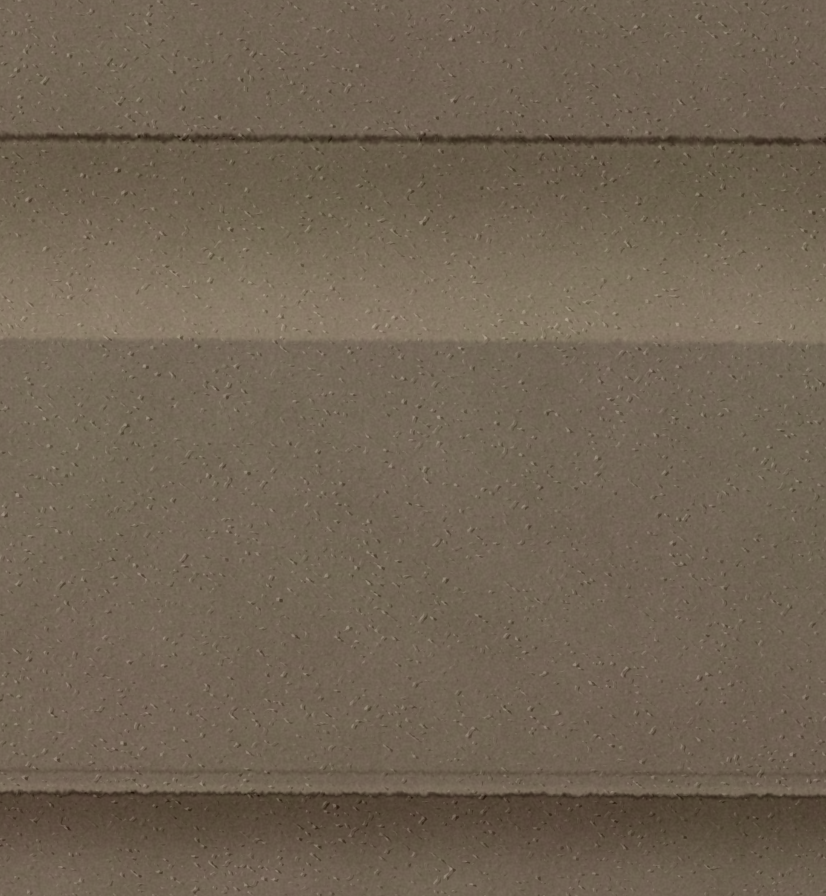
This texture is drawn by a Shadertoy shader. Its source:

```glsl
// Taupe horizontal cladding: a shaded cove over a flat face, parted by dark grooves.
// Each course is a repeated vertical profile; gradient noise roughens the edges
// and adds sparse embossed specks, fine grain and a soft colour drift.
#define PERIOD 0.732        // course height
#define TOP_GROOVE 0.847    // height of the upper groove at the left side
#define COVE 0.225          // depth of the cove below its groove
#define LIP 0.025           // height of the lip above the lower groove
#define GROOVE_WIDTH 0.0036 // half width of the upper groove
#define TILT 0.005          // fall of the courses towards the right
#define SPECK_SCALE 185.0
#define SPECK_AMOUNT 0.12
#define GRAIN_AMOUNT 0.034
#define ROUGHNESS 0.0026

const vec3 GROOVE_COLOR = vec3(0.225, 0.175, 0.125);
const vec3 SHADE_COLOR  = vec3(0.325, 0.270, 0.212);
const vec3 COVE_DARK    = vec3(0.405, 0.358, 0.288);
const vec3 COVE_LIGHT   = vec3(0.535, 0.482, 0.405);
const vec3 FACE_HIGH    = vec3(0.455, 0.407, 0.345);
const vec3 FACE_LOW     = vec3(0.442, 0.389, 0.328);
const vec3 LIP_COLOR    = vec3(0.500, 0.445, 0.375);

vec2 gradientAt(vec2 cell) {
    vec3 q = fract(cell.xyx * vec3(0.1031, 0.1030, 0.0973));
    q += dot(q, q.yzx + 33.33);
    float angle = 6.2832 * fract((q.x + q.y) * q.z);
    return vec2(cos(angle), sin(angle));
}

float gradientNoise(vec2 p) {
    vec2 i = floor(p), f = fract(p);
    vec2 w = f * f * f * (f * (f * 6.0 - 15.0) + 10.0);
    float a = dot(gradientAt(i), f);
    float b = dot(gradientAt(i + vec2(1, 0)), f - vec2(1, 0));
    float c = dot(gradientAt(i + vec2(0, 1)), f - vec2(0, 1));
    float d = dot(gradientAt(i + vec2(1, 1)), f - vec2(1, 1));
    return mix(mix(a, b, w.x), mix(c, d, w.x), w.y);
}

// Soft line of the given half width around zero distance
float line(float dist, float halfWidth, float soft) {
    return 1.0 - smoothstep(halfWidth - soft, halfWidth + soft, abs(dist));
}

// Raised specks: only the high, isolated peaks of the noise
float specks(vec2 p) {
    return smoothstep(0.22, 0.58, gradientNoise(p));
}

// Colour of one course; depth is measured down from its upper groove
vec3 courseColor(float depth, float course, float soft) {
    float lower = step(0.5, course);

    // Cove, brightening downwards, with a deep shadow in the lowest course
    vec3 cove = mix(COVE_DARK, COVE_LIGHT, smoothstep(0.01, COVE, depth));
    vec3 shaded = mix(SHADE_COLOR, FACE_LOW, smoothstep(0.005, 0.105, depth));
    cove = mix(cove, shaded, lower);

    // Flat face
    vec3 face = mix(FACE_HIGH, FACE_LOW, smoothstep(COVE, PERIOD, depth));
    vec3 color = mix(cove, face, smoothstep(-2.5 * soft, 2.5 * soft, depth - COVE));

    // Faint crease and pale lip, only on the middle course
    float hasLip = 1.0 - step(0.5, abs(course));
    float fromBottom = PERIOD - depth;
    color = mix(color, SHADE_COLOR, 0.5 * hasLip * line(fromBottom - LIP, 0.002, 1.8 * soft));
    color = mix(color, LIP_COLOR, 0.6 * hasLip * line(fromBottom - 0.007, 0.004, 2.0 * soft));
    return color;
}

void mainImage(out vec4 fragColor, in vec2 fragCoord) {
    vec2 p = fragCoord / iResolution.y;
    float soft = max(0.0016, 1.0 / iResolution.y);

    // Rough, slightly tilted course coordinate
    float wobble = ROUGHNESS * (gradientNoise(p * vec2(95.0, 50.0))
                 + gradientNoise(p * vec2(210.0, 120.0) + 31.0));
    float fall = TOP_GROOVE - p.y - TILT * p.x + wobble;
    float course = floor(fall / PERIOD);
    float depth = fall - course * PERIOD;
    vec3 color = courseColor(depth, course, soft);

    // Groove: broad and ragged above, thin and crisp below
    float nearest = floor(fall / PERIOD + 0.5);
    float grooveDist = fall - nearest * PERIOD;
    float isLower = step(0.5, nearest);
    float ragged = 1.0 + 0.7 * gradientNoise(p * vec2(75.0, 20.0) + 7.0);
    float width = mix(GROOVE_WIDTH, 0.0020, isLower) * ragged;
    float depthVary = 0.85 + 0.3 * gradientNoise(p * vec2(45.0, 60.0) + 41.0);
    float groove = line(grooveDist, width, mix(2.1, 1.4, isLower) * soft);
    color = mix(color, GROOVE_COLOR, clamp(depthVary, 0.0, 1.0) * groove);
    color += 0.02 * (1.0 - isLower) * line(grooveDist - 0.008, 0.002, 2.0 * soft);

    // Embossed specks in loose clusters, each with a light and a dark flank
    vec2 g = mat2(0.8, 0.6, -0.6, 0.8) * p * SPECK_SCALE;
    vec2 flank = vec2(0.36, 0.10);
    float relief = specks(g + flank) - specks(g - flank);
    float spread = gradientNoise(p * 75.0 + 3.0) + 0.5 * gradientNoise(p * 18.0 + 9.0);
    float cluster = 0.25 + 0.95 * smoothstep(-0.15, 0.35, spread);
    color += SPECK_AMOUNT * cluster * relief;

    // Fine grain in two sizes
    float fine = gradientNoise(p * 310.0 + 17.0) + 0.8 * gradientNoise(p * 150.0 + 53.0);
    color += GRAIN_AMOUNT * fine;

    // Broad mottling and green to rose drift, a little darker to the right
    color += 0.016 * gradientNoise(p * 9.0) + 0.014 * gradientNoise(p * 38.0 + 5.0);
    color += vec3(0.008, -0.005, 0.008) * gradientNoise(p * vec2(5.0, 7.0) + 11.0);
    color += vec3(0.012, -0.006, 0.012) * gradientNoise(p * 60.0 + 23.0);
    color *= 1.022 - 0.045 * p.x;

    fragColor = vec4(clamp(color, 0.0, 1.0), 1.0);
}
```
